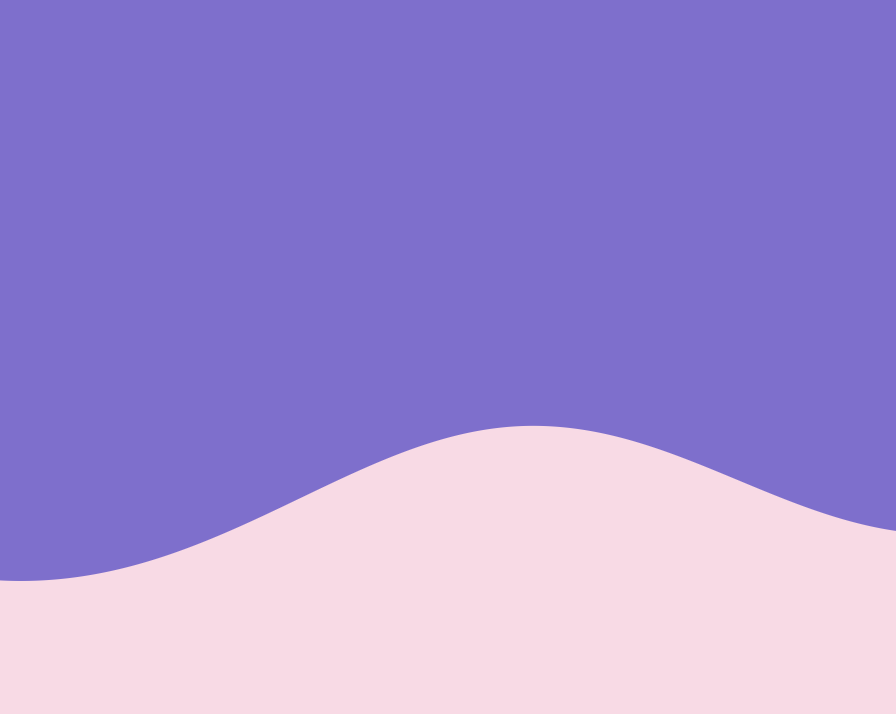
A Shadertoy shader for this background:

```glsl
// Height of the hill line: two eased slopes meeting at the crest
float hillHeight(float x) {
    const float crestX = 0.595;
    const float crestY = 0.4036;
    bool rising = x < crestX;
    float troughX = rising ? 0.0234 : 1.052;
    float troughY = rising ? 0.1863 : 0.2516;
    float phase = 3.14159 * (x - troughX) / (crestX - troughX);

    // The long left slope lingers a little near its trough
    if (rising) phase -= 0.075 * sin(phase);
    return mix(troughY, crestY, 0.5 - 0.5 * cos(phase));
}

void mainImage(out vec4 fragColor, in vec2 fragCoord) {
    vec2 uv = fragCoord / iResolution.xy;
    vec3 violet = vec3(0.494, 0.435, 0.800);
    vec3 blush = vec3(0.973, 0.855, 0.898);

    // Smooth the edge over about one pixel across the slope
    float depth = hillHeight(uv.x) - uv.y;
    float pixel = length(vec2(dFdx(depth), dFdy(depth)));
    float hill = clamp(0.5 + depth / pixel, 0.0, 1.0);

    fragColor = vec4(mix(violet, blush, hill), 1.0);
}
```
